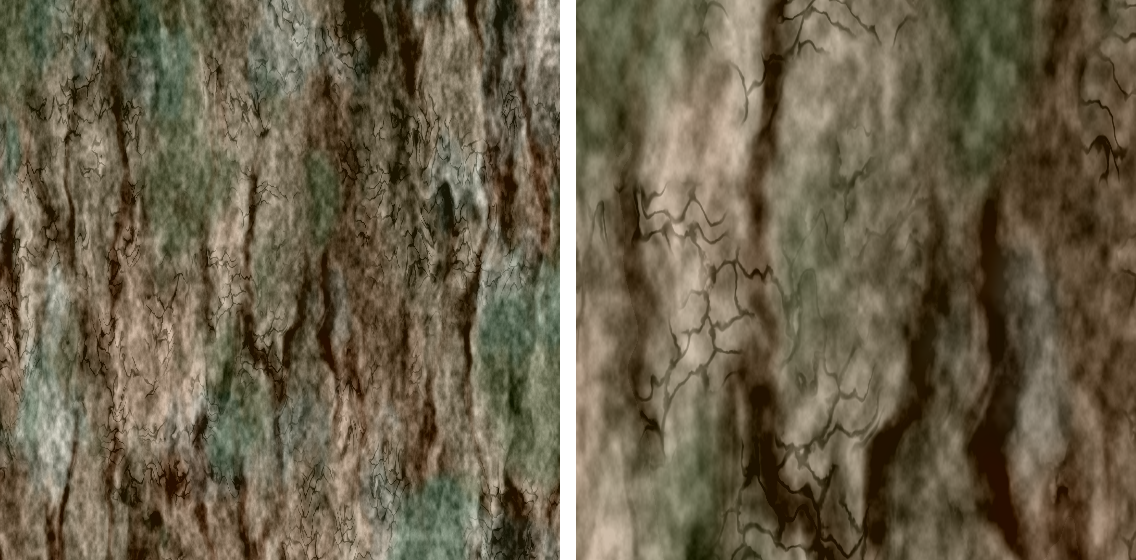
Left, the full canvas; right, a detail of the centre.
This texture is drawn by a Shadertoy shader. Its source:

```glsl
float hash(vec2 p) {
    vec3 q = fract(p.xyx * vec3(0.1031, 0.1030, 0.0973));
    q += dot(q, q.yzx + 33.33);
    return fract((q.x + q.y) * q.z);
}

float noise(vec2 p) {
    vec2 i = floor(p), f = fract(p);
    f = f * f * (3.0 - 2.0 * f);
    vec2 e = vec2(0.0, 1.0);
    return mix(mix(hash(i), hash(i + e.yx), f.x),
               mix(hash(i + e), hash(i + e.yy), f.x), f.y);
}

float fbm(vec2 p) {
    float sum = 0.0, amp = 0.533;
    for (int k = 0; k < 4; k++) {
        sum += amp * noise(p);
        p = p * 2.03 + 17.7;
        amp *= 0.5;
    }
    return sum;
}

// Cellular noise: x is the gap to the nearest border, y a random tone per cell
vec2 cells(vec2 p) {
    vec2 i = floor(p), f = fract(p);
    float near = 9.0, second = 9.0, tone = 0.0;
    for (int y = -1; y <= 1; y++)
    for (int x = -1; x <= 1; x++) {
        vec2 g = vec2(x, y);
        vec2 seed = vec2(hash(i + g), hash(i + g + 71.3));
        float d = length(g + seed - f);
        if (d < near) {
            second = near;
            near = d;
            tone = hash(i + g + 137.9);
        } else {
            second = min(second, d);
        }
    }
    return vec2(second - near, tone);
}

void mainImage(out vec4 fragColor, in vec2 fragCoord) {
    vec2 uv = fragCoord / iResolution.y;

    // Wavering vertical growth
    vec2 p = uv;
    p.x += 0.07 * (fbm(uv * vec2(5.0, 3.5) + 3.0) - 0.5);
    p.x += 0.022 * (noise(uv * vec2(22.0, 13.0)) - 0.5);
    p.x += 0.008 * (noise(uv * vec2(60.0, 45.0)) - 0.5);
    p.y += 0.16 * (fbm(uv * vec2(26.0, 7.0) + 8.0) - 0.5);

    // Long ridges, fibres and grain
    vec2 plate = cells(p * vec2(13.0, 2.0) + 5.0);
    float ridge = fbm(p * vec2(12.0, 1.8) + 20.0);
    float fibre = fbm(p * vec2(62.0, 8.0) + 40.0);
    float grain = fbm(uv * vec2(125.0, 72.0) + 60.0);
    float light = 0.55 + 1.0 * (ridge - 0.5) + 0.85 * (fibre - 0.5)
                + 0.85 * (grain - 0.5) + 0.16 * (plate.y - 0.5);

    // Dark furrows between the ridges
    float furrow = 1.0 - smoothstep(0.0, 0.32, plate.x + 0.25 * (fibre - 0.5));
    furrow *= smoothstep(0.32, 0.62, fbm(p * vec2(7.0, 3.0) + 80.0));
    light -= 0.5 * furrow;

    // Smooth moss patches calm the relief
    float moss = smoothstep(0.5, 0.68, fbm(uv * vec2(6.5, 3.2) + 31.0));
    light = mix(light, 0.36 + 0.6 * (grain - 0.5) + 0.3 * (fibre - 0.5), 0.6 * moss);

    // Short broken cracks on the corky ridges
    float cork = smoothstep(0.4, 0.58, fbm(uv * vec2(7.0, 3.0) + 11.0)) * (1.0 - moss);
    vec2 scale = cells((p + 0.012 * (grain - 0.5)) * vec2(46.0, 34.0));
    float crack = 1.0 - smoothstep(0.03, 0.2, scale.x);
    crack *= cork * smoothstep(0.4, 0.65, noise(uv * vec2(34.0, 26.0) + 7.0));
    light += 0.07 * cork - 0.42 * crack;

    // Pale torn slivers
    vec2 strip = cells(p * vec2(34.0, 4.5) + 90.0);
    float sliver = smoothstep(0.72, 0.8, strip.y) * smoothstep(0.04, 0.3, strip.x);
    sliver *= smoothstep(0.42, 0.6, fbm(uv * vec2(5.0, 3.0) + 52.0));
    light += 0.24 * sliver * (1.0 - 0.6 * furrow);

    // Sooty blotches
    float soot = smoothstep(0.66, 0.8, fbm(p * vec2(10.0, 6.0) + 120.0));
    light -= 0.4 * soot;

    // Base ramp from deep brown to pale wood
    light = clamp(light, -0.1, 1.15);
    vec3 color = mix(vec3(0.16, 0.13, 0.04), vec3(0.71, 0.66, 0.58), light);

    // Warm wood, green moss and grey lichen tints
    float warm = smoothstep(0.45, 0.65, fbm(uv * vec2(10.0, 2.5) + 150.0)) * (1.0 - moss);
    color += vec3(0.025, -0.012, -0.015) * (warm + furrow);
    color += vec3(-0.045, 0.008, -0.012) * moss;
    float side = 0.12 * smoothstep(0.35, 0.9, uv.x);
    float lichen = smoothstep(0.56, 0.7, side + fbm(uv * vec2(10.0, 4.5) + 170.0));
    float crust = smoothstep(0.45, 0.65, fbm(uv * vec2(38.0, 26.0) + 190.0));
    color += lichen * (vec3(-0.035, 0.01, 0.035) + 0.1 * crust);

    fragColor = vec4(clamp(color, 0.0, 1.0), 1.0);
}
```
